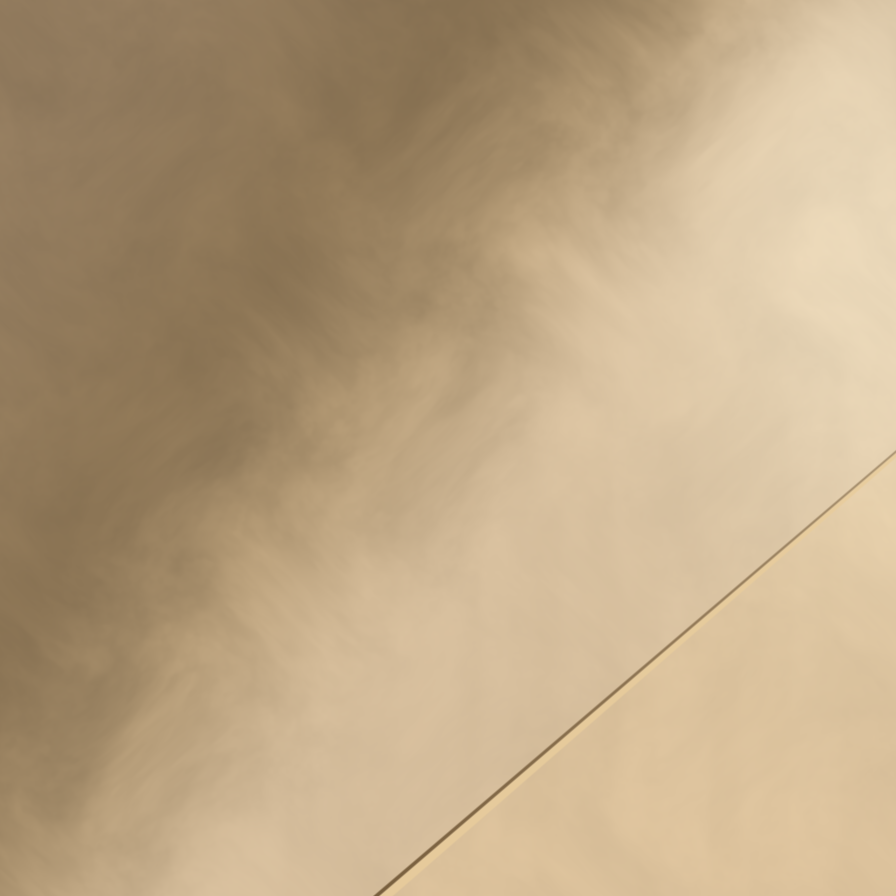
A three.js fragment shader for this texture:

```glsl
// Warm tan paper under a slanted shadow, crossed by a thin raised fold.
// Tone is a ramp along the shadow's normal plus a glow at the right;
// mottling is layered soft cellular noise, the fold is a tapered line.
#define SHADE_DARK vec3(0.545, 0.455, 0.330)
#define SHADE_ASH vec3(0.570, 0.480, 0.365)
#define TAN_MID vec3(0.700, 0.600, 0.455)
#define TAN_LIGHT vec3(0.840, 0.745, 0.612)
#define GLOW_COLOR vec3(0.905, 0.835, 0.715)
#define RIDGE_COLOR vec3(0.910, 0.800, 0.610)
#define CREASE_COLOR vec3(0.430, 0.330, 0.200)
#define FOLD_START vec2(0.420, 0.0)
#define FOLD_END vec2(1.0, 0.496)
#define MOTTLE 0.13
#define SOFT 0.0013

varying vec2 vUv;

vec3 hash3(vec2 p) {
  vec3 q = fract(p.xyx * vec3(0.1031, 0.1030, 0.0973));
  q += dot(q, q.yzx + 33.33);
  return fract((q.xxy + q.yzz) * q.zyx);
}

// Blend of random cell values, weighted by distance to each cell point
float softCells(vec2 p) {
  vec2 cell = floor(p);
  float total = 0.0;
  float weights = 0.0;
  for (int j = -1; j <= 1; j++) {
    for (int i = -1; i <= 1; i++) {
      vec2 id = cell + vec2(float(i), float(j));
      vec3 h = hash3(id + 57.0);
      vec2 toPoint = id + 0.15 + 0.7 * h.xy - p;
      float w = exp(-5.0 * dot(toPoint, toPoint));
      total += w * h.z;
      weights += w;
    }
  }
  return total / weights - 0.5;
}

// Rotated octaves of cells, from broad clouds to fine grain
float mottling(vec2 p) {
  float sum = 0.0;
  float amp = 0.5;
  vec2 q = p * 7.0 + 0.25 * sin(p.yx * 19.0);
  for (int i = 0; i < 5; i++) {
    sum += amp * softCells(q);
    q = mat2(0.8, 0.6, -0.6, 0.8) * q * 2.1 + 13.7;
    amp *= 0.66;
  }
  return sum;
}

// Soft-edged stripe around zero
float stripe(float dist, float halfWidth) {
  return 1.0 - smoothstep(halfWidth - SOFT, halfWidth + SOFT, abs(dist));
}

void main() {
  vec2 p = vUv;
  float clouds = mottling(p);

  // Shadow ramp: dark at upper left, light at lower right
  float across = dot(p, vec2(0.8, -0.6)) + 0.05 * clouds;
  vec3 color = mix(SHADE_ASH, SHADE_DARK, smoothstep(-0.5, -0.15, across));
  color = mix(color, TAN_MID, smoothstep(-0.19, 0.06, across));
  float lit = smoothstep(-0.04, 0.22, across);
  color = mix(color, TAN_LIGHT, lit);

  // Pale glow at the right edge
  vec2 fromGlow = (p - vec2(1.0, 0.72)) / vec2(0.27, 0.40);
  color = mix(color, GLOW_COLOR, lit * exp(-dot(fromGlow, fromGlow)));

  // Fold frame: along runs 0 to 1, side is positive above the fold
  vec2 span = FOLD_END - FOLD_START;
  vec2 rel = p - FOLD_START;
  float along = clamp(dot(rel, span) / dot(span, span), 0.0, 1.0);
  float side = dot(rel, normalize(vec2(-span.y, span.x)));

  // Warmer sheet below the fold
  float below = 1.0 - smoothstep(-SOFT, SOFT, side);
  color += below * vec3(0.012, 0.005, -0.010);

  // Paper mottling and faint vertical fibres
  color *= 1.0 + clouds * mix(MOTTLE, 0.45 * MOTTLE, lit);
  color += 0.012 * lit * softCells(p * vec2(34.0, 5.0));

  // Light ridge with a dark crease along its upper side
  float ridgeHalf = mix(0.0050, 0.0020, along);
  float creaseHalf = mix(0.0021, 0.0011, along);
  float ridge = stripe(side + creaseHalf + ridgeHalf, ridgeHalf);
  color = mix(color, RIDGE_COLOR, 0.85 * ridge);
  float crease = stripe(side, creaseHalf);
  color = mix(color, CREASE_COLOR, crease * mix(0.9, 0.5, along));

  gl_FragColor = vec4(color, 1.0);
}
```
